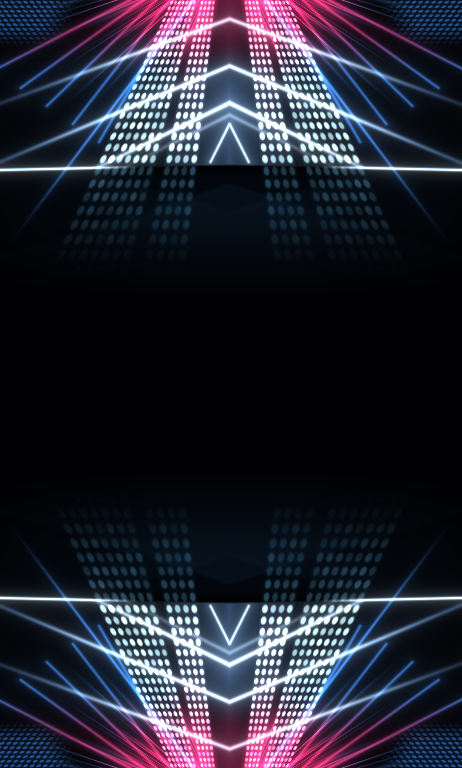
This background is drawn by a WebGL 1 fragment shader. Its source:

```glsl
precision highp float;
// Mirrored neon stage: light chevrons, fanned streaks and LED columns over a dark reflecting floor.
uniform vec2 u_resolution;

const vec3 PINK = vec3(0.95, 0.20, 0.46);
const vec3 BLUE = vec3(0.22, 0.48, 0.85);
const vec3 ICE = vec3(0.82, 0.92, 1.0);
const vec3 SLATE = vec3(0.17, 0.25, 0.36);
const vec3 NAVY = vec3(0.022, 0.065, 0.105);
const float HORIZON = 1.65;

float hash(float n) {
  return fract(sin(n * 127.1) * 43758.5453);
}

float noise(float x) {
  float f = fract(x);
  return mix(hash(floor(x)), hash(floor(x) + 1.0), f * f * (3.0 - 2.0 * f));
}

float segmentDistance(vec2 p, vec2 a, vec2 b) {
  vec2 d = b - a;
  return length(p - a - d * clamp(dot(p - a, d) / dot(d, d), 0.0, 1.0));
}

// Sharp core with a soft halo.
float beam(float d, float width) {
  return exp(-d * d / (width * width)) + 0.30 * exp(-d / (width * 4.0));
}

float band(float x, float low, float high, float soft) {
  return smoothstep(low - soft, low + soft, x) * (1.0 - smoothstep(high - soft, high + soft, x));
}

float dot2d(vec2 cell) {
  return 1.0 - smoothstep(0.20, 0.46, length(fract(cell) - 0.5));
}

// Thin rays around a vanishing point above the edge.
vec3 fan(vec2 p) {
  vec2 d = p - vec2(0.10, -0.35);
  float angle = atan(d.x, d.y);
  float r = length(d);
  float fine = pow(noise(angle * 75.0), 5.0);
  float broad = pow(noise(angle * 27.0 + 9.0), 4.0);
  float reach = 0.7 + 1.5 * noise(angle * 19.0 + 4.0);
  float fade = 1.0 - smoothstep(reach * 0.5, reach + 0.25, r);
  vec3 tint = mix(PINK, BLUE * 0.85, smoothstep(0.75, 1.55, r));
  float haze = 0.30 * exp(-p.y * 3.2) * band(p.x, 0.12, 1.15, 0.3);
  return tint * ((fine + 0.7 * broad) * fade * band(angle, 0.22, 1.40, 0.12) + haze);
}

// Perspective LED columns, continuing below the horizon as a reflection.
vec3 columns(vec2 p) {
  float spread = 1.0 + 0.77 * p.y;
  float t = p.x / spread;
  vec2 cell = vec2((t - 0.14) / 0.037, log(spread) / 0.041);
  float mask = band(t, 0.14, 0.288, 0.004) + band(t, 0.325, 0.584, 0.004);
  float flicker = 0.55 + 0.45 * hash(dot(floor(cell), vec2(3.7, 11.3)));
  float below = smoothstep(HORIZON - 0.02, HORIZON + 0.04, p.y);
  float level = mix(1.0, 0.36 * (1.0 - smoothstep(1.7, 2.8, p.y)), below);
  vec3 tint = mix(vec3(1.0, 0.58, 0.72), vec3(0.78, 0.95, 0.97), smoothstep(0.25, 0.75, p.y));
  tint = mix(tint, vec3(0.32, 0.60, 0.75), below);
  return tint * mask * level * (dot2d(cell) * flicker * 1.15 + 0.07);
}

// Chevron whose arms fall away from the centre line.
vec3 chevron(vec2 p, float apex, float slope, float reach, float gain) {
  float d = abs(p.y - apex - slope * p.x) / sqrt(1.0 + slope * slope);
  float fade = 1.0 - 0.75 * smoothstep(0.3 * reach, reach, p.x);
  vec3 tint = mix(ICE, BLUE * 1.2, 0.6 * smoothstep(0.8, 2.3, p.x));
  return tint * beam(d, 0.021) * fade * gain;
}

vec3 stage(vec2 p) {
  vec3 c = vec3(0.008, 0.014, 0.025);
  // Central volume of light, red near the edge and slate near the horizon.
  c += SLATE * 1.05 * exp(-p.x * 2.1) * smoothstep(0.30, 1.0, p.y);
  c += PINK * 0.32 * exp(-p.x * 3.0) * (1.0 - smoothstep(0.25, 0.80, p.y));
  c += PINK * 0.65 * band(p.x - 0.12 * p.y, 0.15, 0.40, 0.06) * exp(-p.y * 2.4);
  c += fan(p);
  // Dim blue panel in the outer corner.
  float corner = smoothstep(1.45, 1.8, p.x - p.y * 0.4) * (1.0 - smoothstep(0.25, 0.5, p.y));
  c += BLUE * corner * (0.12 + 0.50 * dot2d(vec2(p.x + p.y * 0.7, p.y) / vec2(0.065, 0.045)));
  // Long crossing rays.
  for (int i = 0; i < 5; i++) {
    float k = float(i);
    float d = segmentDistance(p, vec2(0.47 + 0.13 * k, 0.0), vec2(1.30 + 0.26 * k, 1.42 - 0.18 * k));
    c += mix(PINK, BLUE * 1.2, smoothstep(0.2, 0.8, p.y)) * beam(d, 0.015) * 0.5;
  }
  c += chevron(p, 0.19, 0.37, 2.4, 0.70);
  c += chevron(p, 0.66, 0.42, 2.5, 0.90);
  c += chevron(p, 1.03, 0.49, 1.7, 0.95);
  c += chevron(p, 1.15, 0.50, 1.1, 0.30);
  // Small bright triangle standing on the horizon.
  float inside = smoothstep(-0.02, 0.02, p.y - 1.24 - 2.0 * p.x);
  c = mix(c, SLATE * (0.55 + 0.6 * exp(-p.x * 12.0)), inside * 0.8);
  return c + ICE * 0.8 * beam(segmentDistance(p, vec2(0.0, 1.24), vec2(0.19, 1.62)), 0.013);
}

vec3 floorGlow(vec2 p) {
  float fade = 1.0 - smoothstep(1.75, 3.1, p.y);
  float roof = smoothstep(-0.02, 0.02, p.y - 1.84 - 0.31 * p.x);
  float vee = smoothstep(-0.02, 0.02, p.y - 2.10 + 0.26 * p.x);
  float light = (0.40 + 0.50 * roof + 0.30 * vee) * exp(-p.x * p.x * 0.25);
  return vec3(0.002, 0.003, 0.010) + NAVY * light * fade * smoothstep(1.65, 1.80, p.y);
}

void main() {
  // Fold both axes: x from the centre line, y from the nearer edge.
  vec2 uv = gl_FragCoord.xy / u_resolution;
  vec2 p = vec2(abs(uv.x - 0.497) * 4.6, min(uv.y, 1.0 - uv.y) * 7.68);
  float edge = HORIZON + 0.022 * p.x;
  vec3 color = mix(stage(p), floorGlow(p), smoothstep(edge - 0.012, edge + 0.012, p.y));
  color += columns(p);
  // One ray crosses the horizon and dies on the floor.
  float ray = segmentDistance(p, vec2(0.36, 0.0), vec2(2.22, 2.48));
  color += BLUE * beam(ray, 0.014) * 0.75 * (1.0 - smoothstep(1.2, 2.5, p.y));
  color += ICE * beam(abs(p.y - edge), 0.014) * smoothstep(0.85, 1.5, p.x);
  gl_FragColor = vec4(min(color, 1.0), 1.0);
}
```
